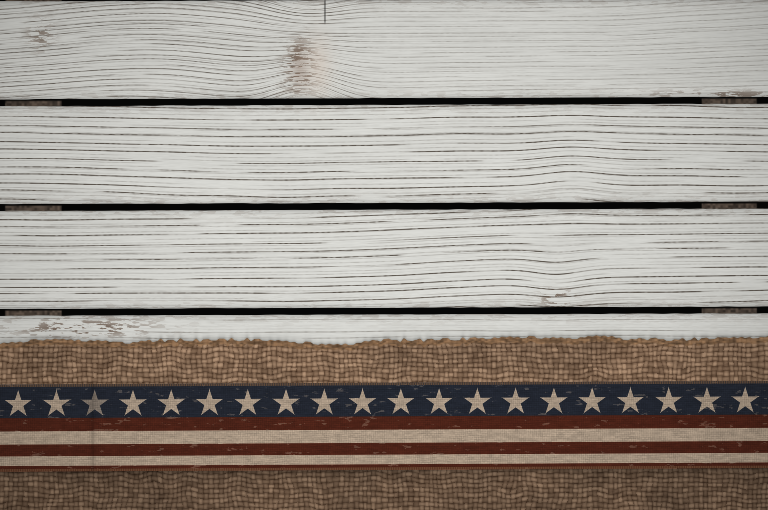
A WebGL 1 fragment shader for this texture:

```glsl
precision highp float;
// Whitewashed planks above a strip of burlap carrying a starred, striped ribbon.
// Grain is a set of warped, broken lines; cloth is an over-under thread weave.
// Units: one percent of canvas height, with y measured downward from the top.
uniform vec2 u_resolution;

float hash(vec2 p) {
  p = fract(p * vec2(0.1031, 0.1137));
  p += dot(p, p.yx + 33.33);
  return fract((p.x + p.y) * p.x * 7.31 + p.y * 53.7);
}

float noise(vec2 p) {
  vec2 i = floor(p), f = fract(p);
  f = f * f * (3.0 - 2.0 * f);
  return mix(mix(hash(i), hash(i + vec2(1, 0)), f.x),
             mix(hash(i + vec2(0, 1)), hash(i + vec2(1, 1)), f.x), f.y);
}

float fbm(vec2 p) {
  float sum = 0.0, amp = 0.5;
  for (int i = 0; i < 4; i++) {
    sum += amp * noise(p);
    p = p * 2.03 + 17.1;
    amp *= 0.5;
  }
  return sum / 0.94;
}

// Soft bump of the given radii around a centre
float blob(vec2 p, vec2 center, vec2 radii) {
  vec2 d = (p - center) / radii;
  return exp(-min(dot(d, d), 40.0));
}

float band(float y, float top, float bottom, float soft) {
  return smoothstep(top - soft, top + soft, y) * (1.0 - smoothstep(bottom - soft, bottom + soft, y));
}

// Broken dark streaks that follow the wood fibres
float grainLines(vec2 p, float spacing, float board, float px) {
  float g = p.y / spacing, id = floor(g);
  float offset = (hash(vec2(id, board + 3.0)) - 0.5) * 0.5;
  float d = abs(fract(g) - 0.5 - offset) * spacing;
  float ink = smoothstep(0.08, 0.45, noise(vec2(p.x * 0.11 + id * 9.7, id + board * 31.0)));
  ink *= 0.45 + 0.55 * noise(vec2(p.x * 1.8, id * 5.3));
  return ink * (1.0 - smoothstep(0.0, 0.08 + px * 0.6, d));
}

vec3 planks(vec2 p, float px) {
  float y = p.y + 0.0033 * p.x;
  float s = (y + 0.40) / 20.55, board = floor(s);
  float gapDist = abs(fract(s + 0.5) - 0.5) * 20.55;
  float first = 1.0 - step(0.5, board);

  // Fibres sway gently and bend around the knots
  float bend = 2.6 * (noise(vec2(p.x * 0.018, y * 0.04 + board * 7.0)) - 0.5);
  bend += 0.25 * noise(vec2(p.x * 0.09, y * 0.15 + board));
  bend += first * 3.0 * blob(p, vec2(28, 10), vec2(25, 40));
  bend += first * 0.4 * (y - 7.0) * blob(p, vec2(60, 10), vec2(8, 40));
  bend += 0.9 * blob(p, vec2(112, 34), vec2(7, 9)) - 1.0 * blob(p, vec2(109, 54), vec2(6, 6));
  vec2 fibre = vec2(p.x, y + bend);

  vec3 col = vec3(0.835, 0.835, 0.815) + 0.04 * (fbm(p * vec2(0.07, 0.4)) - 0.5);
  col += 0.03 * (noise(fibre * vec2(0.8, 7.0)) - 0.5);
  float ink = grainLines(fibre, mix(1.65, 1.05, first), board, px) * mix(0.95, 0.65, first);
  ink += 0.22 * grainLines(fibre + 0.4, 0.73, board + 9.0, px);
  ink *= 1.0 - 0.55 * first * smoothstep(62.0, 78.0, p.x);
  ink *= 1.0 - 0.6 * step(2.5, board);
  col = mix(col, vec3(0.29, 0.26, 0.23), min(ink, 0.85));

  // Knots, chipped paint and worn edges
  float chips = smoothstep(0.48, 0.66, fbm(fibre * vec2(0.6, 2.4)));
  float worn = 1.6 * blob(p, vec2(59, 13), vec2(3.0, 4.5)) + blob(p, vec2(109, 58.2), vec2(3, 1.5))
    + 1.2 * blob(p, vec2(16, 64.4), vec2(12, 1.6)) + 0.8 * blob(p, vec2(8, 7), vec2(2.5, 3))
    + 0.7 * blob(p, vec2(142, 18.5), vec2(13, 0.7)) + 0.5 * exp(-gapDist * 0.9);
  col = mix(col, vec3(0.40, 0.33, 0.28), chips * min(worn, 1.0) * 0.8);
  col = mix(col, vec3(0.56, 0.47, 0.41), 0.4 * blob(p, vec2(58.8, 13.5), vec2(1.8, 4)));
  col = mix(col, vec3(0.83, 0.78, 0.73), 0.6 * blob(p, vec2(62.5, 13), vec2(2.5, 6)));
  col *= 1.0 - 0.35 * band(p.y, 0.0, 4.5, 0.5) * (1.0 - smoothstep(0.08, 0.1 + px, abs(p.x - 63.7)));

  // Dark gaps with the cross battens showing at both ends
  col *= 1.0 - 0.2 * exp(-max(gapDist - 0.65, 0.0) * 2.5);
  float batten = band(p.x, 1.0, 12.1, 0.2) + band(p.x, 137.6, 148.4, 0.2);
  vec3 gap = mix(vec3(0.025, 0.024, 0.022), vec3(0.36, 0.31, 0.27) * (0.6 + 0.6 * noise(p * 2.0)),
                 batten * smoothstep(-0.6, -0.1, (fract(s + 0.5) - 0.5) * 20.55) * 0.9);
  float edge = 0.65 + 0.1 * (noise(vec2(p.x * 0.4, board)) - 0.5);
  return mix(gap, col, smoothstep(edge - px * 0.5, edge + px * 0.5, gapDist));
}

// Over-under threads; returns brightness from hole to thread crest
float weave(vec2 p, float size) {
  vec2 q = p / size + 0.9 * vec2(noise(p * 0.3), noise(p * 0.3 + 40.0));
  vec2 cell = floor(q), crest = sin(3.14159 * fract(q));
  float over = mod(cell.x + cell.y, 2.0);
  return mix(crest.x, crest.y, 0.4 + 0.35 * over) * (0.7 + 0.6 * hash(cell));
}

vec3 burlap(vec2 p, float top) {
  float threads = weave(p, 0.98) * 0.75 + 0.45 * fbm(p * vec2(0.7, 1.4));
  vec3 col = mix(vec3(0.20, 0.135, 0.09), vec3(0.57, 0.465, 0.375), clamp(threads, 0.0, 1.15));
  col *= 0.9 + 0.3 * fbm(p * 0.13);
  float hem = band(p.y, top, top + 1.1, 0.2);
  col = mix(col, vec3(0.50, 0.38, 0.27) * (0.6 + 0.7 * noise(p * vec2(1.5, 3.0))), hem * 0.7);
  return col * mix(1.0, 0.86, smoothstep(91.0, 94.0, p.y));
}

// Signed distance to the edge lines of a five-pointed star, y up
float star(vec2 p, float radius) {
  float a = abs(mod(atan(p.x, p.y) + 0.62832, 1.25664) - 0.62832);
  return length(p) * dot(vec2(sin(a), cos(a)), vec2(0.951, 0.309)) - radius * 0.309;
}

vec3 ribbon(vec2 p, float y, float px) {
  float s = px * 0.5;
  vec3 col = mix(vec3(0.135, 0.15, 0.185), vec3(0.29, 0.135, 0.095), smoothstep(82.0 - s, 82.0 + s, y));
  float pale = band(y, 84.6, 87.2, s) + band(y, 89.5, 91.4, s);
  float id = floor(p.x / 7.503);
  vec2 q = vec2(p.x - (id + 0.475) * 7.503, 79.3 - y);
  float starMask = 1.0 - smoothstep(-s, s, star(q, 2.8));
  pale += starMask * (abs(id - 2.0) < 0.5 ? 0.7 : 0.97);
  float scuffs = smoothstep(0.68, 0.8, fbm(p * vec2(0.6, 1.6) + 5.0));
  col = mix(col, vec3(0.655, 0.585, 0.51), clamp(pale + 0.3 * scuffs, 0.0, 1.0));
  col *= 0.85 + 0.16 * weave(p, 0.42) + 0.14 * noise(p * vec2(0.8, 3.0));
  // Stitched borders and a vertical crease
  float stitch = band(y, 75.4, 75.9, s) + band(y, 92.0, 92.5, s);
  col = mix(col, vec3(0.46, 0.34, 0.24), stitch * (0.35 + 0.4 * sin(p.x * 7.0) * sin(p.x * 7.0)));
  return col * (1.0 - 0.18 * exp(-abs(p.x - 18.2) * 3.0));
}

void main() {
  float px = 100.0 / u_resolution.y;
  vec2 p = vec2(gl_FragCoord.x, u_resolution.y - gl_FragCoord.y) * px;
  float width = u_resolution.x * px;
  vec3 col = planks(p, px);

  // Frayed cloth edge with a narrow shadow above it
  float top = 67.0 - 0.006 * p.x + 0.7 * blob(p, vec2(65, 67), vec2(9, 20))
    + 0.7 * (noise(vec2(p.x * 0.12, 2.0)) - 0.5) + 0.7 * (noise(vec2(p.x * 1.3, 8.0)) - 0.5);
  col *= 1.0 - 0.3 * exp(-max(top - p.y, 0.0) * 2.0);
  col = mix(col, burlap(p, top), smoothstep(top - px * 0.6, top + px * 0.6, p.y));

  float y = p.y + 0.0048 * p.x;
  col *= 1.0 - 0.4 * step(92.5, y) * exp(-max(y - 92.5, 0.0) * 1.2);
  col = mix(col, ribbon(p, y, px), band(y, 75.4, 92.5, px * 0.5));

  // Lens falloff
  vec2 v = (p - vec2(width * 0.5, 47.0)) / vec2(width * 0.5, 50.0);
  col *= 1.02 - 0.11 * dot(v, v) * (0.6 + 0.4 * v.x * v.x);
  gl_FragColor = vec4(clamp(col, 0.0, 1.0), 1.0);
}
```
